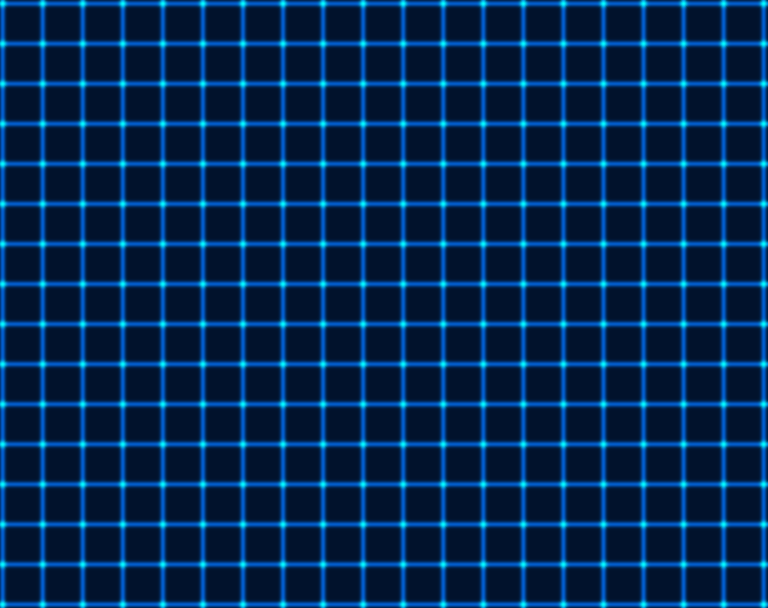
Write a Shadertoy shader that draws this pattern.

```glsl
const float PITCH = 0.06588;               // cell size in canvas heights
const vec2 GRID_ORIGIN = vec2(0.067, 0.088); // first crossing, in cells
const float LINE_RADIUS = 0.068;           // glow radii, in cells
const float NODE_RADIUS = 0.086;

const vec3 NAVY = vec3(0.004, 0.071, 0.172);
const vec3 BLUE = vec3(0.008, 0.370, 0.815);
const vec3 CYAN = vec3(0.020, 0.990, 1.000);

// Signed offset to the nearest grid line on each axis
vec2 offsetToLine(vec2 cell) {
    return fract(cell + 0.5) - 0.5;
}

// Soft falloff from 1 at the centre
float glow(float dist, float radius) {
    float t = dist / radius;
    return exp(-t * t);
}

vec3 glowingGrid(vec2 cell) {
    vec2 offset = offsetToLine(cell);

    // Vertical and horizontal beams
    float vertical = glow(offset.x, LINE_RADIUS);
    float horizontal = glow(offset.y, LINE_RADIUS) * 0.97;
    vec3 color = mix(NAVY, BLUE, max(vertical, horizontal));

    // Bright nodes where beams cross
    return mix(color, CYAN, glow(length(offset), NODE_RADIUS));
}

void mainImage(out vec4 fragColor, in vec2 fragCoord) {
    vec2 cell = fragCoord / (iResolution.y * PITCH) - GRID_ORIGIN;
    fragColor = vec4(glowingGrid(cell), 1.0);
}
```
